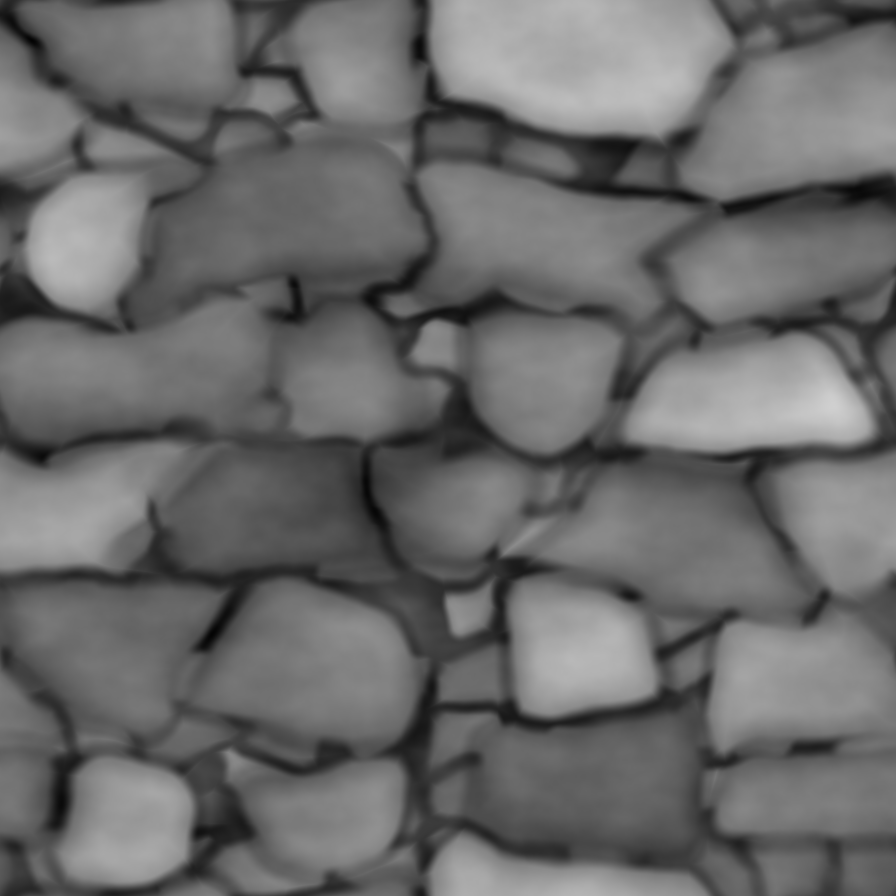
Give the GLSL for this texture, as a WebGL 1 fragment shader.

```glsl
precision highp float;
// Soft grey dry-stone wall: big rounded blocks in loose courses, with pebbles
// and dark mortar in the gaps. Each layer is a wrapped, jittered grid of rounded
// boxes; the two nearest distances give the joints, gradient noise the mottling.
uniform vec2 u_resolution;

const float MORTAR_TONE = 0.20;
const vec2 BLOCK_GRID = vec2(4.0, 6.0);
const vec2 PEBBLE_GRID = vec2(9.0, 14.0);

struct Stone {
  float edge;   // distance inward from the outline, in canvas units
  float random; // constant per stone, 0 to 1
  float tilt;   // brightness slope across the face
};

// Wraps whole cell numbers; the half step keeps clear of rounding at multiples.
vec2 wrapCell(vec2 cell, vec2 period) {
  return floor(mod(cell + 0.5, period));
}

vec2 hash2(vec2 p) {
  vec3 h = fract(p.xyx * vec3(0.1031, 0.1030, 0.0973));
  h += dot(h, h.yzx + 33.33);
  return fract((h.xx + h.yz) * h.zy);
}

// Gradient noise that repeats every "period" lattice cells.
float cornerSlope(vec2 cell, vec2 corner, vec2 f, vec2 period) {
  float angle = 6.2832 * hash2(wrapCell(cell + corner, period) + period).x;
  return dot(vec2(cos(angle), sin(angle)), f - corner);
}

float gradientNoise(vec2 uv, vec2 period) {
  vec2 p = uv * period;
  vec2 c = floor(p);
  vec2 f = p - c;
  vec2 w = f * f * f * (f * (f * 6.0 - 15.0) + 10.0);
  float low = mix(cornerSlope(c, vec2(0.0), f, period),
                  cornerSlope(c, vec2(1.0, 0.0), f, period), w.x);
  float high = mix(cornerSlope(c, vec2(0.0, 1.0), f, period),
                   cornerSlope(c, vec2(1.0), f, period), w.x);
  return mix(low, high, w.y);
}

float fbm(vec2 uv, vec2 period, float gain) {
  float sum = 0.0;
  float weight = 1.0;
  for (int i = 0; i < 4; i++) {
    sum += weight * gradientNoise(uv, period);
    period *= 2.0;
    weight *= gain;
  }
  return sum;
}

vec2 rotate(vec2 p, float angle) {
  float c = cos(angle);
  float s = sin(angle);
  return vec2(c * p.x - s * p.y, s * p.x + c * p.y);
}

float roundedBox(vec2 p, vec2 halfSize, float radius) {
  vec2 d = abs(p) - halfSize + radius;
  return length(max(d, 0.0)) + min(max(d.x, d.y), 0.0) - radius;
}

// Finds the stone at uv in rows that are each shifted by a random amount.
Stone stoneLayer(vec2 uv, vec2 grid, float turn, float seed) {
  float nearest = 1.0;
  float second = 1.0;
  Stone stone = Stone(0.0, 0.0, 0.0);
  for (int j = -2; j <= 2; j++) {
    float row = floor(uv.y * grid.y) + float(j);
    float shift = hash2(vec2(wrapCell(vec2(row), grid).y, seed)).x;
    vec2 p = uv * grid + vec2(shift, 0.0);
    for (int i = -2; i <= 2; i++) {
      vec2 id = vec2(floor(p.x) + float(i), row);
      vec2 key = wrapCell(id, grid) + seed;
      vec2 place = hash2(key) - 0.5;
      vec2 size = hash2(key + 37.0);
      vec2 form = hash2(key + 71.0);
      vec2 look = hash2(key + 113.0);

      vec2 halfSize = mix(vec2(0.26, 0.32), vec2(0.72, 0.64), size) / grid;
      vec2 q = rotate((p - id - 0.5 - 0.5 * place) / grid, turn * (form.x - 0.5));
      vec2 slope = rotate(vec2(1.0, 0.0), 6.2832 * look.y);
      float tilt = dot(q / halfSize, slope);
      q.x *= 1.0 + 0.7 * (form.y - 0.5) * clamp(q.y / halfSize.y, -1.0, 1.0);
      float radius = min(halfSize.x, halfSize.y) * mix(0.4, 0.85, look.y);
      float d = roundedBox(q, halfSize, radius);

      if (d < nearest) {
        second = nearest;
        nearest = d;
        stone.random = look.x;
        stone.tilt = clamp(tilt, -1.3, 1.3);
      } else {
        second = min(second, d);
      }
    }
  }
  stone.edge = min(0.5 * (second - nearest), 0.006 - nearest);
  return stone;
}

// Face brightness: darker shoulders rising to a broad, gently sloped top.
float stoneShade(Stone stone, float tone, float shoulder) {
  float dome = smoothstep(-0.2 * shoulder, shoulder, stone.edge);
  return tone * mix(0.66, 1.0, dome) + 0.06 * stone.tilt;
}

void main() {
  vec2 uv = gl_FragCoord.xy / u_resolution;
  vec2 bend = vec2(fbm(uv, vec2(6.0), 0.3), fbm(uv, vec2(7.0), 0.3));
  vec2 warped = uv + 0.022 * bend;
  float mottle = fbm(uv, vec2(5.0, 8.0), 0.5);
  float grain = fbm(uv, vec2(32.0), 0.5);

  Stone pebble = stoneLayer(warped, PEBBLE_GRID, 1.0, 211.0);
  Stone block = stoneLayer(warped, BLOCK_GRID, 0.5, 17.0);

  // Stack mortar, pebbles and blocks from back to front.
  float grey = MORTAR_TONE + 0.12 * mottle;
  float pebbleTone = mix(0.32, 0.54, pebble.random);
  grey = mix(grey, stoneShade(pebble, pebbleTone, 0.022),
             smoothstep(0.0, 0.012, pebble.edge));
  grey *= mix(0.75, 1.0, smoothstep(0.0, 0.016, -block.edge));
  float blockTone = mix(0.36, 0.68, block.random) + 0.16 * pow(block.random, 8.0);
  grey = mix(grey, stoneShade(block, blockTone, 0.045),
             smoothstep(0.0, 0.016, block.edge));

  grey += 0.12 * mottle + 0.015 * grain;
  gl_FragColor = vec4(vec3(clamp(grey, 0.0, 1.0)), 1.0);
}
```
